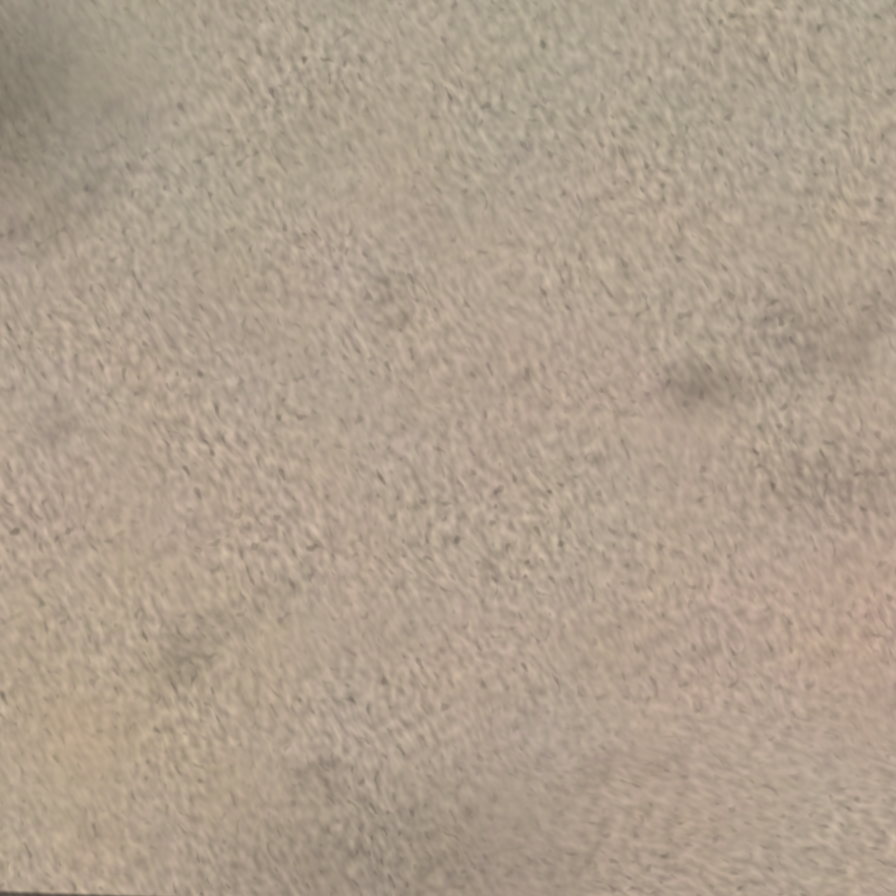
Give the GLSL for this texture, as a WebGL 1 fragment shader.

```glsl
precision highp float;
// Worn beige stone with fine slanted grain, dark pits and soft grey stains.

uniform vec2 u_resolution;

const vec3 STONE = vec3(0.705, 0.637, 0.572);
const vec3 PINK_TINT = vec3(0.022, -0.006, -0.004);
const vec3 OCHRE_TINT = vec3(0.006, 0.003, -0.022);
const vec3 GREEN_TINT = vec3(-0.022, 0.002, -0.004);
const float STEEP_ANGLE = -1.08;
const float SHALLOW_ANGLE = -0.38;

float hash(vec2 p) {
  return fract(sin(dot(p, vec2(127.1, 311.7))) * 43758.55);
}

float cornerSlope(vec2 cell, vec2 offset) {
  float angle = 6.2832 * hash(cell);
  return dot(vec2(cos(angle), sin(angle)), offset);
}

// Gradient noise, roughly -0.7 to 0.7
float noise(vec2 p) {
  vec2 i = floor(p);
  vec2 f = p - i;
  vec2 w = f * f * f * (f * (f * 6.0 - 15.0) + 10.0);
  vec2 e = vec2(1.0, 0.0);
  float low = mix(cornerSlope(i, f), cornerSlope(i + e.xy, f - e.xy), w.x);
  float high = mix(cornerSlope(i + e.yx, f - e.yx),
                   cornerSlope(i + e.xx, f - e.xx), w.x);
  return mix(low, high, w.y);
}

float fbm(vec2 p) {
  float sum = 0.0;
  float amplitude = 1.0;
  for (int octave = 0; octave < 4; octave++) {
    sum += amplitude * noise(p);
    p = mat2(1.6, 1.2, -1.2, 1.6) * p + 7.3;
    amplitude *= 0.5;
  }
  return sum;
}

// Coordinates whose x axis runs along the given angle
vec2 alignTo(vec2 p, float angle) {
  float c = cos(angle);
  float s = sin(angle);
  return vec2(c * p.x + s * p.y, c * p.y - s * p.x);
}

float blob(vec2 p, vec2 center, vec2 radius) {
  vec2 d = (p - center) / radius;
  return exp(-dot(d, d));
}

// Elongated grains: x is relief, y is the depth of sparse pits
vec2 grain(vec2 p, float angle) {
  vec2 q = alignTo(p, angle);
  float coarse = noise(q * vec2(58.0, 112.0));
  float fine = noise(q * vec2(105.0, 175.0) + 31.7);
  float pits = smoothstep(0.24, 0.58, noise(q * vec2(70.0, 105.0) + 83.1));
  return vec2(coarse + 0.55 * fine, pits);
}

// Broad darkening by stains and shaded edges
float stainDepth(vec2 p) {
  float cloud = fbm(alignTo(p, 0.6) * vec2(5.0, 8.0) + 4.7);
  float depth = 0.10 * smoothstep(0.22, 0.75, cloud) - 0.035 * cloud;
  depth += 0.24 * blob(p, vec2(-0.03, 0.89), vec2(0.14, 0.13));
  depth += 0.13 * blob(p, vec2(0.46, 0.03), vec2(0.23, 0.10));
  depth += 0.09 * blob(p, vec2(0.90, 0.63), vec2(0.06, 0.04));
  depth += 0.09 * blob(p, vec2(0.79, 0.57), vec2(0.06, 0.03));
  depth += 0.09 * blob(p, vec2(0.94, 0.46), vec2(0.08, 0.04));
  depth += 0.10 * blob(p, vec2(0.435, 0.665), vec2(0.022, 0.028));
  depth += 0.08 * blob(p, vec2(0.20, 0.26), vec2(0.035, 0.03));
  return depth;
}

vec3 tint(vec2 p) {
  float pink = blob(p, vec2(1.0, 0.30), vec2(0.22, 0.14)) + 0.5 * fbm(p * 6.0 + 12.0);
  float ochre = blob(p, vec2(0.12, 0.18), vec2(0.22, 0.2)) + 0.6 * fbm(p * 9.0 + 40.0);
  float green = smoothstep(0.55, 1.0, p.y + 0.2 * fbm(p * 3.0));
  float speckle = noise(p * 75.0 + 9.0);
  return PINK_TINT * (pink + 0.5 * speckle) + OCHRE_TINT * (ochre - 0.6 * speckle)
       + GREEN_TINT * green;
}

void main() {
  vec2 uv = gl_FragCoord.xy / u_resolution;

  // A gentle warp keeps the grain rows from lining up
  vec2 warped = uv + 0.008 * vec2(noise(uv * 14.0), noise(uv * 14.0 + 51.0));
  float shallow = smoothstep(0.35, 0.8, uv.x) * (1.0 - smoothstep(0.08, 0.32, uv.y));
  vec2 relief = mix(grain(warped, STEEP_ANGLE), grain(warped, SHALLOW_ANGLE), shallow);

  float strength = clamp(0.95 + 0.7 * fbm(uv * 6.0 + 21.0), 0.5, 1.4);
  strength *= 1.0 - 0.5 * blob(uv, vec2(0.0, 0.92), vec2(0.2, 0.16));
  float tone = 1.0 + strength * (0.165 * relief.x - 0.14 * relief.y);
  tone += 0.03 * noise(uv * 38.0 + 66.0) - stainDepth(uv);

  // Thin shadow under the lower left edge
  float edge = 1.0 - smoothstep(0.002, 0.008, uv.y + 0.035 * uv.x);
  tone *= 1.0 - 0.5 * edge;

  gl_FragColor = vec4(clamp((STONE + tint(uv)) * tone, 0.0, 1.0), 1.0);
}
```
